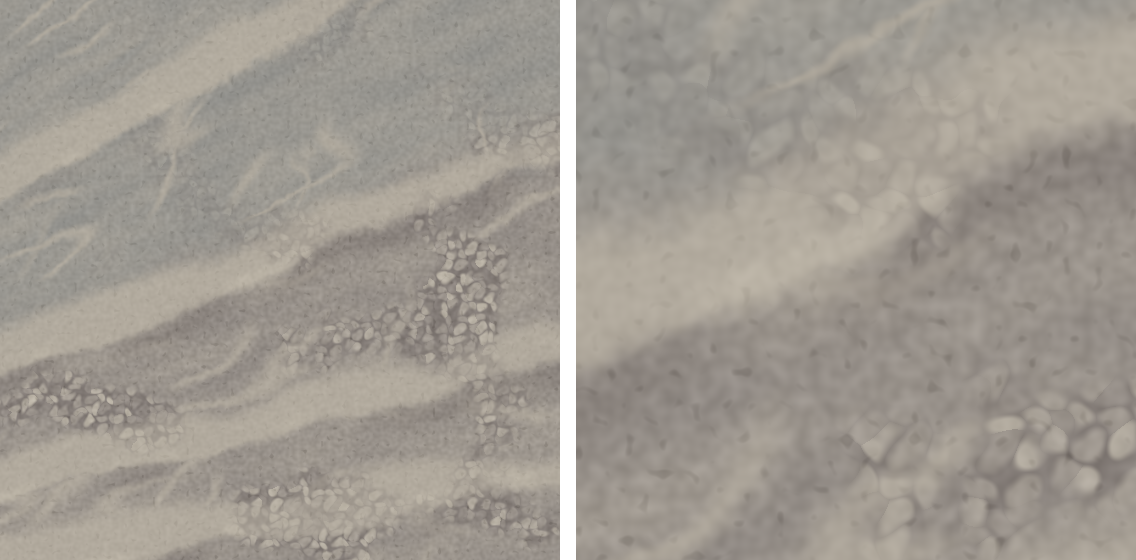
Left: the whole. Right: its middle third, enlarged.
A WebGL 1 fragment shader for this texture:

```glsl
precision highp float;
// Weathered sandy ground: pale veins fanning across grey silt, with gravel and fine grain.

uniform vec2 u_resolution;

const vec3 COOL_SILT = vec3(0.560, 0.562, 0.548);
const vec3 WARM_SILT = vec3(0.556, 0.526, 0.506);
const vec3 SAND = vec3(0.715, 0.685, 0.632);
const vec3 SHADOW = vec3(0.475, 0.445, 0.430);
const vec3 HIGHLIGHT = vec3(0.780, 0.750, 0.690);

const float VEIN_COUNT = 4.0;
const float VEIN_WIDTH_LEFT = 0.036;
const float VEIN_WIDTH_RIGHT = 0.013;
const float SILT_BORDER = 0.38;    // flow height where warm silt turns cool
const float BASE_SAND = 0.27;      // sand mixed into the silt everywhere
const float GRAVEL_SCALE = 54.0;
const float GRAIN_SCALE = 125.0;
const float GRAIN_STRENGTH = 0.052;

vec2 hash2(vec2 p) {
  vec3 q = fract(p.xyx * vec3(0.1031, 0.1030, 0.0973));
  q += dot(q, q.yzx + 33.33);
  return fract((q.xx + q.yz) * q.zy);
}

float cornerSlope(vec2 cell, vec2 offset) {
  float angle = 6.2832 * hash2(cell).x;
  return dot(vec2(cos(angle), sin(angle)), offset);
}

// Gradient noise, roughly -1 to 1
float noise(vec2 p) {
  vec2 i = floor(p), f = fract(p);
  vec2 s = f * f * f * (f * (f * 6.0 - 15.0) + 10.0);
  vec2 e = vec2(1.0, 0.0);
  float low = mix(cornerSlope(i, f), cornerSlope(i + e, f - e), s.x);
  float high = mix(cornerSlope(i + e.yx, f - e.yx), cornerSlope(i + 1.0, f - 1.0), s.x);
  return 1.5 * mix(low, high, s.y);
}

float fbm(vec2 p) {
  float sum = 0.0, gain = 0.55;
  for (int i = 0; i < 4; i++) {
    sum += gain * noise(p);
    p = mat2(1.6, 1.2, -1.2, 1.6) * p + 7.3;
    gain *= 0.5;
  }
  return sum;
}

// Thin line along the zero crossings of a field
float ridge(float field, float width) {
  return 1.0 - smoothstep(0.0, width, abs(field));
}

// Distance to the nearest pebble centre, and that pebble's random shade
vec2 pebbles(vec2 p) {
  vec2 cell = floor(p), best = vec2(9.0, 0.0);
  for (int y = -1; y <= 1; y++) {
    for (int x = -1; x <= 1; x++) {
      vec2 id = cell + vec2(float(x), float(y));
      vec2 jitter = hash2(id + 40.0);
      float d = length(id + 0.15 + 0.7 * jitter - p);
      if (d < best.x) best = vec2(d, hash2(id + 91.0).y);
    }
  }
  return best;
}

void main() {
  vec2 p = gl_FragCoord.xy / min(u_resolution.x, u_resolution.y);

  // Flow height: lines of equal height rise to the right and fan apart
  float height = (p.y - 0.15 * p.x) / (1.0 + 0.6 * p.x);
  vec2 flow = vec2(p.x, height + 0.018 * noise(p * 4.0 + 3.0));
  float bend = flow.y + 0.014 * fbm(p * 9.0) + 0.003 * noise(p * 70.0);

  // Main veins: crisp shaded lower lip, soft upper side
  float sand = 0.0, shade = 0.0, lip = 0.0;
  for (float n = 0.0; n < VEIN_COUNT; n++) {
    float d = bend - 0.14 * n - 0.0425 * n * (n - 1.0);
    float width = mix(VEIN_WIDTH_LEFT, VEIN_WIDTH_RIGHT, p.x)
                + 0.011 * noise(vec2(p.x * 4.0, n * 5.3 + 0.5));
    float lower = smoothstep(-0.010, 0.006, d + width);
    float upper = 1.0 - smoothstep(width - 0.008, width + 0.026, d);
    float below = (d + width + 0.018) / 0.016;
    float edge = (d + width - 0.010) / 0.009;
    sand = max(sand, 0.84 * lower * upper);
    shade += exp(-below * below) * smoothstep(-0.3, 0.4, noise(vec2(p.x * 6.0, n + 8.4)));
    lip += exp(-edge * edge) * smoothstep(0.0, 0.5, noise(vec2(p.x * 9.0, n + 2.6)));
  }

  // Side streaks along the flow and a few steep branches
  float streak = ridge(noise(vec2(flow.x * 3.2, bend * 13.0) + 17.0), 0.20)
               * smoothstep(-0.05, 0.40, noise(p * 5.0 + 31.0));
  float branch = ridge(noise(vec2(p.x * 6.0 - p.y * 2.4, p.y * 2.0) + 0.2 * fbm(p * 8.0) + 53.0), 0.13)
               * smoothstep(0.12, 0.45, noise(p * 3.5 + 61.0));
  sand = max(sand, 0.70 * max(streak, branch));

  // Silt ground with broad mottling and fine lamination
  float cool = smoothstep(-0.05, 0.07, bend - SILT_BORDER + 0.05 * fbm(p * 5.0 + 12.0));
  float mottle = 0.24 * fbm(p * 6.0 + 23.0)
               + 0.20 * noise(vec2(flow.x * 5.0, bend * 28.0) + 5.0);
  float bare = 1.0 - sand;
  vec3 color = mix(WARM_SILT, COOL_SILT, 0.15 + 0.75 * cool);
  color = mix(color, SAND, clamp(sand + bare * (BASE_SAND + mottle), 0.0, 1.0));
  color = mix(color, SHADOW, 0.45 * clamp(shade, 0.0, 1.0) * (1.0 - 0.6 * cool));
  color = mix(color, HIGHLIGHT, 0.40 * clamp(lip, 0.0, 1.0));

  // Gravel in scattered patches, mostly on the warm silt
  float patches = smoothstep(0.16, 0.46, noise(p * vec2(4.2, 6.0) + 71.0) + 0.18 * noise(p * 19.0))
                * (1.0 - 0.75 * cool) * (0.3 + 0.7 * bare);
  vec2 stone = pebbles(p * GRAVEL_SCALE + 0.5 * noise(p * 40.0));
  vec3 face = mix(WARM_SILT, HIGHLIGHT, stone.y);
  vec3 gravel = mix(face, SHADOW, smoothstep(0.28, 0.62, stone.x));
  color = mix(color, gravel, 0.75 * patches);

  // Grain, rougher on bare warm ground, with sparse dark specks
  float rough = 0.45 + 0.55 * bare * (1.0 - 0.4 * cool);
  float grain = 0.7 * noise(p * GRAIN_SCALE) + 0.5 * noise(p * GRAIN_SCALE * 0.52 + 9.0);
  float specks = smoothstep(0.42, 0.80, noise(p * GRAIN_SCALE * 0.8 + 37.0));
  color += rough * (GRAIN_STRENGTH * grain - 0.06 * specks);

  gl_FragColor = vec4(clamp(color, 0.0, 1.0), 1.0);
}
```
